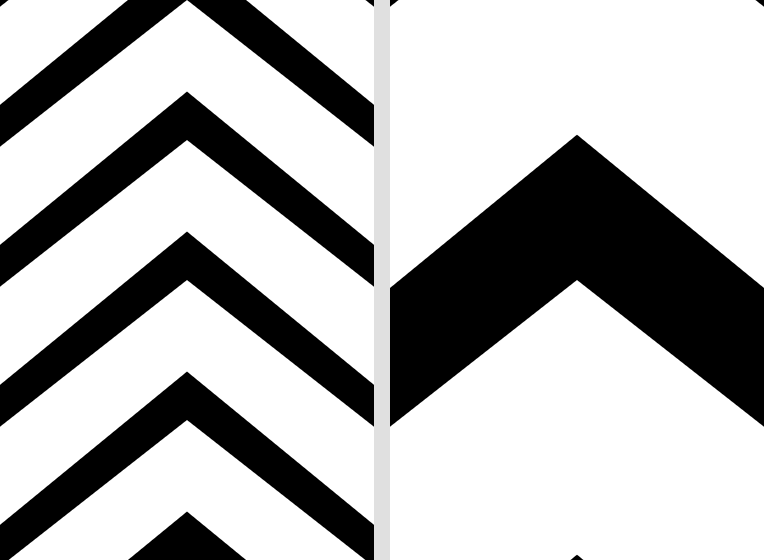
Left: the whole. Right: its middle third, enlarged.
Reproduce this pattern procedurally as a WebGL 2 fragment shader.

```glsl
#version 300 es
precision highp float;
// Stacked black chevrons on white, one across and four down, each tapering
// slightly from its peak to its sides. A mirrored x gives the two arms, a
// wrapped y repeats the band, and the band is a centre line with a half width.

uniform vec2 u_resolution;
out vec4 fragColor;

const vec3 PAPER = vec3(1.0);
const vec3 INK = vec3(0.0);

const float COLUMNS = 1.0;
const float ROWS = 4.0;

// Band edges measured downward, in row heights
const float UPPER_PEAK = 0.654;
const float LOWER_PEAK = 1.000;
const float UPPER_DROP = 1.095;   // fall from peak to side
const float LOWER_DROP = 1.048;

// Signed distance in row heights from the band edge, negative inside.
// p.x is 0 at the peak and 1 at the sides; p.y counts rows downward.
float chevron(vec2 p) {
    float upper = UPPER_PEAK + UPPER_DROP * p.x;
    float lower = LOWER_PEAK + LOWER_DROP * p.x;
    float fromCentre = p.y - 0.5 * (upper + lower);
    float wrapped = fract(fromCentre + 0.5) - 0.5;
    return abs(wrapped) - 0.5 * (lower - upper);
}

void main() {
    vec2 uv = gl_FragCoord.xy / u_resolution;

    // Mirror each column about its middle and count rows from the top
    float side = abs(2.0 * fract(uv.x * COLUMNS) - 1.0);
    float row = (1.0 - uv.y) * ROWS;
    float dist = chevron(vec2(side, row));

    // Change of distance across one pixel, for smooth slanted edges
    float slope = 0.5 * (UPPER_DROP + LOWER_DROP);
    float pixel = length(vec2(2.0 * COLUMNS * slope, ROWS) / u_resolution);
    float coverage = clamp(0.5 - dist / pixel, 0.0, 1.0);

    fragColor = vec4(mix(PAPER, INK, coverage), 1.0);
}
```
